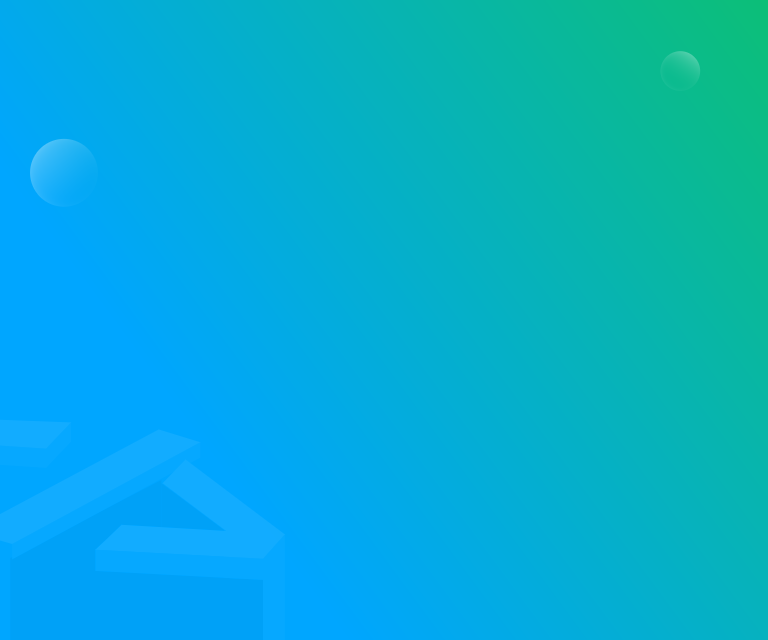
Reproduce this background procedurally as a Shadertoy shader.

```glsl
// A diagonal blue-to-green gradient with two glassy bubbles and faint
// extruded slabs in the lower left corner. Slabs are convex quads cut by
// half planes; lengths are in percent of the canvas height.

#define BLUE vec3(0.0, 0.650, 1.0)
#define GREEN vec3(0.048, 0.748, 0.467)
#define GRADIENT_AXIS vec2(0.62, 0.38)
#define GRADIENT_START 0.28
#define TOP_TINT 0.07
#define SIDE_TINT 0.025
#define SHADE_TINT -0.03
#define BUBBLE_GLOW 0.27
#define RIM_GLOW 0.07
#define PIXEL (100.0 / iResolution.y)

// Positive on the right-hand side of the line from a to b
float rightOf(vec2 p, vec2 a, vec2 b) {
    vec2 e = normalize(b - a);
    return dot(p - a, vec2(e.y, -e.x));
}

// Smooth coverage of a convex quad with clockwise corners
float quad(vec2 p, vec2 a, vec2 b, vec2 c, vec2 d) {
    float inside = min(min(rightOf(p, a, b), rightOf(p, b, c)),
                       min(rightOf(p, c, d), rightOf(p, d, a)));
    return clamp(inside / PIXEL + 0.5, 0.0, 1.0);
}

// Vertical face hanging below the edge from a (left) to b (right)
float wall(vec2 p, vec2 a, vec2 b, float drop) {
    vec2 down = vec2(0.0, -drop);
    return quad(p, a, b, b + down, a + down);
}

// Slab with a bright top; its walls hang from edges d-c and c-b
float slab(float tint, vec2 p, vec2 a, vec2 b, vec2 c, vec2 d, float drop) {
    float sides = wall(p, d, c, drop);
    if (b.x > c.x) sides = max(sides, wall(p, c, b, drop));
    tint = mix(tint, SIDE_TINT, sides);
    return mix(tint, TOP_TINT, quad(p, a, b, c, d));
}

// Opacity of a translucent ball lit from one side
float bubble(vec2 p, vec2 center, float radius, vec2 light, float focus) {
    vec2 q = (p - center) / radius;
    float d = length(q);
    float cover = clamp((1.0 - d) * radius / PIXEL + 0.5, 0.0, 1.0);
    float facing = clamp(0.5 + 0.5 * dot(q, normalize(light)), 0.0, 1.0);
    float rim = pow(min(d, 1.0), 8.0) * (0.6 - 0.4 * q.x);
    return cover * (BUBBLE_GLOW * pow(facing, focus) + RIM_GLOW * rim);
}

// Signed tint of the block group: positive lightens, negative darkens
float blocks(vec2 p) {
    // Shaded faces beneath the slabs
    float shade = quad(p, vec2(1.6, 12.8), vec2(25.2, 25.0), vec2(25.2, -1.0), vec2(1.6, -1.0));
    shade = max(shade, quad(p, vec2(25.2, 24.5), vec2(35.0, 17.2), vec2(35.0, 9.0), vec2(25.2, 9.0)));
    shade = max(shade, wall(p, vec2(14.9, 10.7), vec2(41.1, 9.4), 14.0));
    float tint = SHADE_TINT * shade;

    // Short slab at the edge and the long rising bar
    tint = slab(tint, p, vec2(-5.0, 34.6), vec2(11.1, 34.0), vec2(7.2, 29.9), vec2(-5.0, 30.7), 3.0);
    tint = slab(tint, p, vec2(-5.0, 17.0), vec2(24.8, 32.9), vec2(31.3, 30.9), vec2(1.9, 15.0), 2.4);

    // Bent slab: two arms meeting at one corner, with a tall right wall
    vec2 outer = vec2(44.5, 16.5), inner = vec2(41.1, 12.7), heel = vec2(14.9, 14.1);
    float top = max(quad(p, vec2(29.0, 28.2), outer, inner, vec2(25.4, 24.5)),
                    quad(p, vec2(19.0, 18.0), outer, inner, heel));
    float sides = max(wall(p, heel, inner, 3.3), wall(p, inner, outer, 20.0));
    tint = mix(tint, SIDE_TINT, sides);
    return mix(tint, TOP_TINT, top);
}

void mainImage(out vec4 fragColor, in vec2 fragCoord) {
    vec2 uv = fragCoord / iResolution.xy;
    vec2 p = 100.0 * fragCoord / iResolution.y;

    // Background gradient
    float t = (dot(uv, GRADIENT_AXIS) - GRADIENT_START) / (1.0 - GRADIENT_START);
    vec3 color = mix(BLUE, GREEN, clamp(t, 0.0, 1.0));

    // Block group
    float tint = blocks(p);
    color = mix(color, vec3(1.0), max(tint, 0.0)) * (1.0 + min(tint, 0.0));

    // Bubbles
    float glow = bubble(p, vec2(10.0, 73.0), 5.3, vec2(-0.75, 0.65), 1.5)
               + bubble(p, vec2(106.3, 88.9), 3.1, vec2(0.4, 0.6), 2.5);
    color = mix(color, vec3(1.0), glow);

    fragColor = vec4(color, 1.0);
}
```
